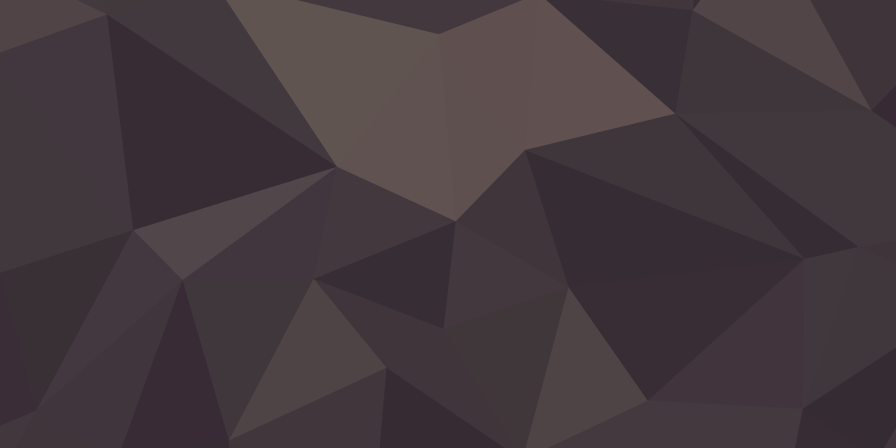
Reproduce this background procedurally as a WebGL 1 fragment shader.

```glsl
precision highp float;

// Low-poly backdrop of flat, dusky plum facets with one warm, lit cluster.
// A tilted, jittered grid is split into triangles; each facet gets one flat
// tone, and facets are blended by edge coverage for smooth, crisp borders.

uniform vec2 u_resolution;

// Lengths are in canvas heights.
const float CELL_SIZE = 0.31;
const float JITTER = 0.78;                // full spread of a vertex, in cells
const mat2 TILT = mat2(0.9397, 0.3420, -0.3420, 0.9397);
const vec2 GRID_SHIFT = vec2(5.37, 3.61); // picks the part of the mesh shown

const vec2 GLOW_CENTER = vec2(0.95, 0.78);
const vec2 GLOW_RADIUS = vec2(0.39, 0.19);

const vec3 DARK_COLOR = vec3(0.219, 0.176, 0.208);
const vec3 MAIN_COLOR = vec3(0.255, 0.214, 0.237);
const vec3 MID_COLOR = vec3(0.312, 0.265, 0.278);
const vec3 LIT_COLOR = vec3(0.377, 0.324, 0.317);
const float DARK_SHARE = 0.27;            // shares among the unlit facets
const float MID_SHARE = 0.10;
const float SHADE_SPREAD = 0.020;
const vec3 TINT_SPREAD = vec3(0.012, -0.006, 0.008);

vec2 hash2(vec2 p) {
    vec2 q = vec2(dot(p, vec2(127.1, 311.7)), dot(p, vec2(269.5, 183.3)));
    return fract(sin(q) * 43758.545);
}

float cross2(vec2 a, vec2 b) {
    return a.x * b.y - a.y * b.x;
}

float doubleArea(vec2 a, vec2 b, vec2 c) {
    return cross2(b - a, c - a);
}

// Mesh vertex in canvas space for a grid corner.
vec2 meshVertex(vec2 corner) {
    vec2 offset = (hash2(corner) - 0.5) * JITTER;
    return TILT * (corner + offset - GRID_SHIFT) * CELL_SIZE;
}

// Distance to the line from a to b, positive on its left.
float edgeDistance(vec2 p, vec2 a, vec2 b) {
    return cross2(b - a, p - a) / max(length(b - a), 0.0001);
}

// Inner distance of a counter-clockwise triangle.
float triangleDistance(vec2 p, vec2 a, vec2 b, vec2 c) {
    return min(edgeDistance(p, a, b),
               min(edgeDistance(p, b, c), edgeDistance(p, c, a)));
}

vec3 facetColor(vec2 center, vec2 cell, float side) {
    // An additive sequence spreads the tones evenly over the mesh.
    float pick = fract(dot(cell, vec2(0.7549, 0.5698)) + side * 0.382);
    vec3 color = MAIN_COLOR;
    if (pick < DARK_SHARE) color = DARK_COLOR;
    if (pick > 1.0 - MID_SHARE) color = MID_COLOR;
    if (length((center - GLOW_CENTER) / GLOW_RADIUS) < 1.0) color = LIT_COLOR;

    vec2 vary = hash2(cell + vec2(17.3, 41.9) * (side + 1.0)) - 0.5;
    return color + vary.x * SHADE_SPREAD + vary.y * TINT_SPREAD;
}

// Facet colour in rgb, weighted by its coverage in a.
vec4 drawFacet(vec2 p, float pixel, vec2 a, vec2 b, vec2 c, vec2 cell, float side) {
    float coverage = clamp(0.5 + triangleDistance(p, a, b, c) / pixel, 0.0, 1.0);
    return vec4(facetColor((a + b + c) / 3.0, cell, side), 1.0) * coverage;
}

void main() {
    float pixel = 1.0 / u_resolution.y;
    vec2 p = gl_FragCoord.xy * pixel;
    vec2 baseCell = floor(p * TILT / CELL_SIZE + GRID_SHIFT);

    vec4 sum = vec4(MAIN_COLOR, 1.0) * 0.0001;
    for (int y = -1; y <= 1; y++) {
        for (int x = -1; x <= 1; x++) {
            vec2 cell = baseCell + vec2(float(x), float(y));
            vec2 a = meshVertex(cell);
            vec2 b = meshVertex(cell + vec2(1.0, 0.0));
            vec2 c = meshVertex(cell + vec2(1.0, 1.0));
            vec2 d = meshVertex(cell + vec2(0.0, 1.0));

            // Split along the diagonal whose smaller triangle is larger.
            float splitAC = min(doubleArea(a, b, c), doubleArea(a, c, d));
            float splitBD = min(doubleArea(a, b, d), doubleArea(b, c, d));
            if (splitAC > splitBD) {
                sum += drawFacet(p, pixel, a, b, c, cell, 0.0);
                sum += drawFacet(p, pixel, a, c, d, cell, 1.0);
            } else {
                sum += drawFacet(p, pixel, a, b, d, cell, 0.0);
                sum += drawFacet(p, pixel, b, c, d, cell, 1.0);
            }
        }
    }
    gl_FragColor = vec4(sum.rgb / sum.a, 1.0);
}
```
